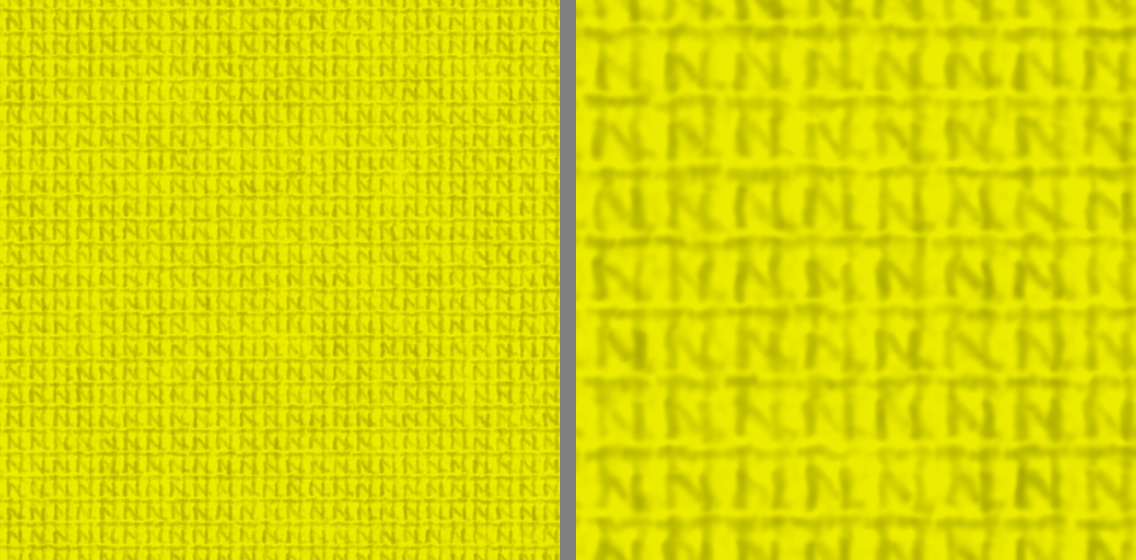
Left, the full canvas; right, a detail of the centre.
A WebGL 2 fragment shader for this texture:

```glsl
#version 300 es
precision highp float;
// Yellow woven cloth: embossed threads with uneven, softly shaded grooves; tiles.
uniform vec2 u_resolution;
out vec4 outColor;

const float REPEATS = 24.0;                       // weave motifs across and down
const vec2 MOTIF_OFFSET = vec2(0.0, 0.5);         // shift of the motif, in motifs
const vec3 THREAD_COLOR = vec3(0.925, 0.925, 0.0);
const vec3 GROOVE_COLOR = vec3(0.67, 0.67, 0.0);
const float GROOVE_WIDTH = 0.084;                 // in motifs
const float WOBBLE = 0.08;                        // thread bending, in motifs
const float JITTER = 0.06;                        // stroke displacement, in motifs
const float GRAIN = 0.20;
const float WEAR = 0.24;                          // blotches over the whole cloth
const float STREAK = 0.28;                        // uneven rows and columns of thread
const float RIDGE = 0.24;                         // light on the upper left of grooves
const int STROKES = 9;

// Grooves of one motif: start xy, end xy.
const vec4 GROOVES[STROKES] = vec4[STROKES](
  vec4(0.36, 0.30, 0.36, 0.72),   // left upright
  vec4(0.86, 0.28, 0.86, 0.70),   // right upright
  vec4(0.50, 0.68, 0.72, 0.42),   // slanted crossing
  vec4(0.94, 0.32, 1.04, 0.28),   // foot of the right upright
  vec4(0.20, 0.03, 0.48, 0.03),   // gap between rows, left
  vec4(0.70, 0.03, 0.98, 0.03),   // gap between rows, right
  vec4(0.40, -0.14, 0.38, 0.04),  // tick below the gap, left
  vec4(0.89, -0.14, 0.87, 0.04),  // tick below the gap, right
  vec4(0.55, 0.06, 0.63, 0.00));  // bridge between the gaps
const float DEPTHS[STROKES] =
  float[STROKES](1.15, 1.05, 0.70, 0.50, 0.62, 0.62, 0.60, 0.55, 0.40);

float hash(vec2 p) {
  vec3 q = fract(vec3(p.xyx) * 0.1031);
  q += dot(q, q.yzx + 33.33);
  return fract((q.x + q.y) * q.z);
}

vec2 gradient(vec2 cell, vec2 period) {
  float angle = 6.2832 * hash(mod(cell, period) + period);
  return vec2(cos(angle), sin(angle));
}

// Gradient noise that wraps after one canvas.
float wrapNoise(vec2 uv, vec2 period) {
  vec2 p = uv * period, i = floor(p), f = p - i;
  vec2 u = f * f * f * (f * (f * 6.0 - 15.0) + 10.0);
  vec2 e = vec2(1.0, 0.0);
  float a = dot(gradient(i, period), f);
  float b = dot(gradient(i + e.xy, period), f - e.xy);
  float c = dot(gradient(i + e.yx, period), f - e.yx);
  float d = dot(gradient(i + e.xx, period), f - e.xx);
  return mix(mix(a, b, u.x), mix(c, d, u.x), u.y);
}

float segmentDistance(vec2 p, vec2 a, vec2 b) {
  vec2 ab = b - a;
  return length(p - a - ab * clamp(dot(p - a, ab) / dot(ab, ab), 0.0, 1.0));
}

// Soft grooves summed over the neighbouring motifs, each stroke varied.
float grooveDepth(vec2 p) {
  vec2 base = floor(p);
  float depth = 0.0;
  for (int y = -1; y <= 1; y++) {
    for (int x = -1; x <= 1; x++) {
      vec2 cell = base + vec2(x, y);
      vec2 id = mod(cell, REPEATS);
      for (int k = 0; k < STROKES; k++) {
        vec2 seed = id + float(k) * vec2(37.0, 71.0);
        vec2 shift = JITTER * (vec2(hash(seed + 5.3), hash(seed + 9.7)) - 0.5);
        vec4 s = GROOVES[k];
        float d = segmentDistance(p - cell - shift, s.xy, s.zw) / GROOVE_WIDTH;
        depth += DEPTHS[k] * mix(0.5, 1.35, hash(seed)) * exp(-d * d);
      }
    }
  }
  return depth;
}

void main() {
  vec2 uv = gl_FragCoord.xy / u_resolution;

  // Threads bend a little
  vec2 bend = vec2(wrapNoise(uv, vec2(60.0)), wrapNoise(uv + 0.37, vec2(60.0)));
  vec2 p = uv * REPEATS + MOTIF_OFFSET + WOBBLE * bend;

  // Grooves with a lit ridge beside them
  float depth = grooveDepth(p);
  float ridge = max(grooveDepth(p + vec2(0.1, -0.1)) - depth, 0.0);

  // Blotches, streaks along the threads, and fine fibres
  float wear = wrapNoise(uv, vec2(9.0)) + 0.7 * wrapNoise(uv, vec2(21.0));
  float streak = wrapNoise(uv, vec2(5.0, 48.0)) + wrapNoise(uv, vec2(48.0, 5.0));
  float fibre = wrapNoise(uv, vec2(96.0)) + 0.6 * wrapNoise(uv, vec2(150.0));
  float uneven = WEAR * wear + STREAK * streak;
  float shade = 1.0 - exp(-depth * (1.0 + uneven));
  shade += GRAIN * fibre + 0.18 * uneven + 0.02 - RIDGE * 0.5 * ridge;

  outColor = vec4(mix(THREAD_COLOR, GROOVE_COLOR, clamp(shade, 0.0, 1.0)), 1.0);
}
```
